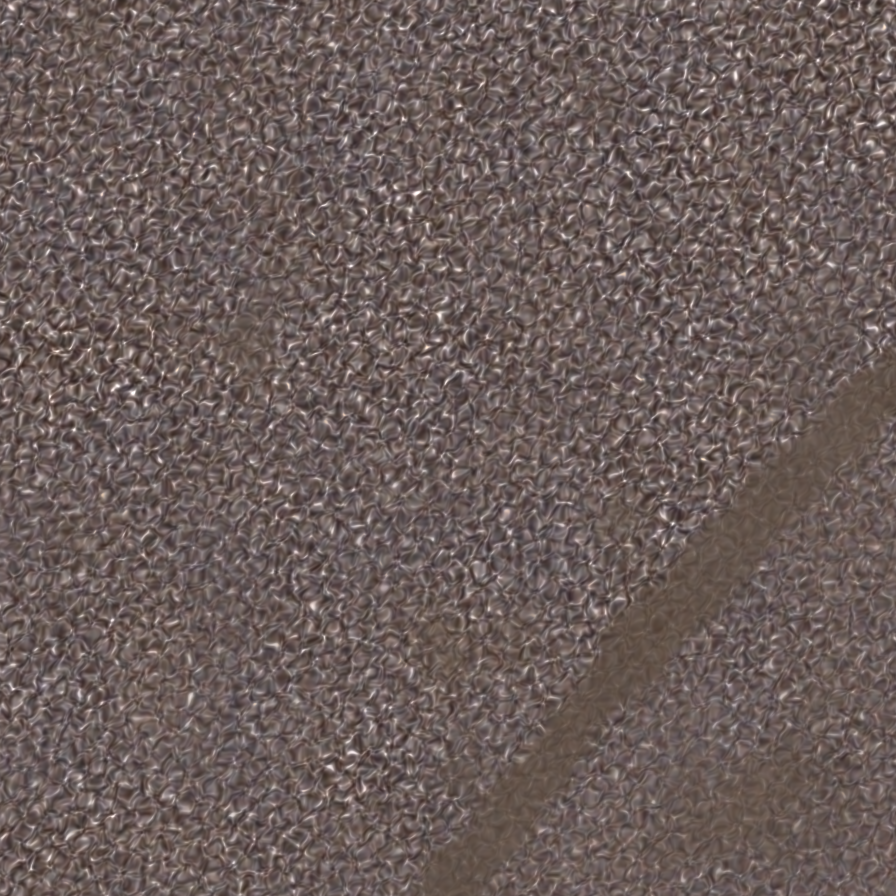
A Shadertoy shader for this texture:

```glsl
// Fine grey-brown gritty ground: curly light and dark grains from warped
// gradient noise, with contrast fading in soft muddy patches and along
// one smooth, gently curved brown track at the lower right.

const vec3 GROUND = vec3(0.414, 0.359, 0.351);
const vec3 MUD = vec3(0.385, 0.325, 0.287);
const vec3 WARM_TINT = vec3(0.7, 0.1, -0.8);
const vec3 PINK_TINT = vec3(0.5, -0.5, 0.1);

vec2 hash2(vec2 cell) {
    vec3 p = fract(cell.xyx * vec3(0.1031, 0.1030, 0.0973));
    p += dot(p, p.yzx + 33.33);
    return fract((p.xx + p.yz) * p.zy);
}

vec2 gradientAt(vec2 cell) {
    float angle = 6.2832 * hash2(cell + 57.0).x;
    return vec2(cos(angle), sin(angle));
}

// Gradient noise, about -0.7 to 0.7
float noise(vec2 p) {
    vec2 cell = floor(p), f = p - cell;
    vec2 w = f * f * f * (f * (f * 6.0 - 15.0) + 10.0);
    vec2 e = vec2(1.0, 0.0);
    float a = dot(gradientAt(cell), f);
    float b = dot(gradientAt(cell + e.xy), f - e.xy);
    float c = dot(gradientAt(cell + e.yx), f - e.yx);
    float d = dot(gradientAt(cell + e.xx), f - e.xx);
    return mix(mix(a, b, w.x), mix(c, d, w.x), w.y);
}

float fbm(vec2 p) {
    float sum = 0.0, amplitude = 1.0;
    for (int i = 0; i < 4; i++) {
        sum += amplitude * noise(p);
        p = mat2(1.6, 1.2, -1.2, 1.6) * p + 17.3;
        amplitude *= 0.5;
    }
    return sum;
}

// Rotates so that x runs along the given angle
vec2 turn(vec2 p, float angle) {
    float c = cos(angle), s = sin(angle);
    return vec2(c * p.x + s * p.y, c * p.y - s * p.x);
}

// Two sizes of grain, slightly drawn out along the diagonal and curled
float grains(vec2 uv, float density) {
    vec2 p = turn(uv, 0.85) * density * vec2(0.88, 1.08);
    vec2 curl = vec2(noise(p * 0.6 + 41.0), noise(p * 0.6 + 83.0));
    p += 0.8 * curl;
    return noise(p) + 0.8 * noise(turn(p, 0.6) * 1.75 + 120.0);
}

// Signed distance to the centre line of the track, positive above it
float trackDistance(vec2 uv) {
    float t = uv.x - 0.53;
    float slope = 1.4 - 1.16 * t;
    float height = 0.04 + 1.4 * t - 0.58 * t * t;
    return (uv.y - height) / sqrt(1.0 + slope * slope);
}

// Share of smooth mud: the track plus scattered soft patches
float mudAmount(vec2 uv, float track) {
    float ragged = 0.018 * fbm(uv * 14.0 + 9.0);
    float band = 1.0 - smoothstep(0.018, 0.046, abs(track + ragged));
    float below = smoothstep(0.0, -0.08, track);
    float patches = smoothstep(0.22, 0.75, fbm(uv * 5.0 + 31.0) + 0.16 * below);
    return max(0.92 * band, 0.7 * patches);
}

void mainImage(out vec4 fragColor, in vec2 fragCoord) {
    vec2 uv = fragCoord / iResolution.y;
    float track = trackDistance(uv);
    float mud = mudAmount(uv, track);

    // Contrast drifts over the ground and drops below the track
    float contrast = 0.98 + 0.25 * uv.y + 0.4 * fbm(uv * 6.0 + 70.0);
    contrast *= mix(0.76, 1.0, smoothstep(-0.07, 0.0, track));
    contrast *= 1.0 - 0.8 * mud;
    contrast = max(contrast, 0.15);

    // Exponential response: broad darks, sparse bright glints
    float grain = grains(uv, 106.0);
    float tone = exp(0.74 * contrast * grain);
    float glint = smoothstep(0.38, 0.85, grain) * contrast;
    float light = 0.37 * (tone - 1.0) + 0.09 * glint;
    light += 0.022 * fbm(uv * 8.0 + 5.0);

    // Faint warm, cool and pink grains
    float warmth = noise(uv * 75.0 + 200.0) + 0.5 * noise(uv * 9.0 + 150.0);
    float pinkness = noise(uv * 62.0 + 300.0);
    vec3 tint = 0.045 * warmth * WARM_TINT + 0.035 * pinkness * PINK_TINT;
    float golden = smoothstep(0.3, 0.5, noise(uv * 48.0 + 400.0)) * glint;
    tint += 0.07 * golden * WARM_TINT;

    vec3 color = mix(GROUND, MUD, mud) + light + tint * (1.0 - 0.6 * mud);
    fragColor = vec4(clamp(color, 0.0, 1.0), 1.0);
}
```
